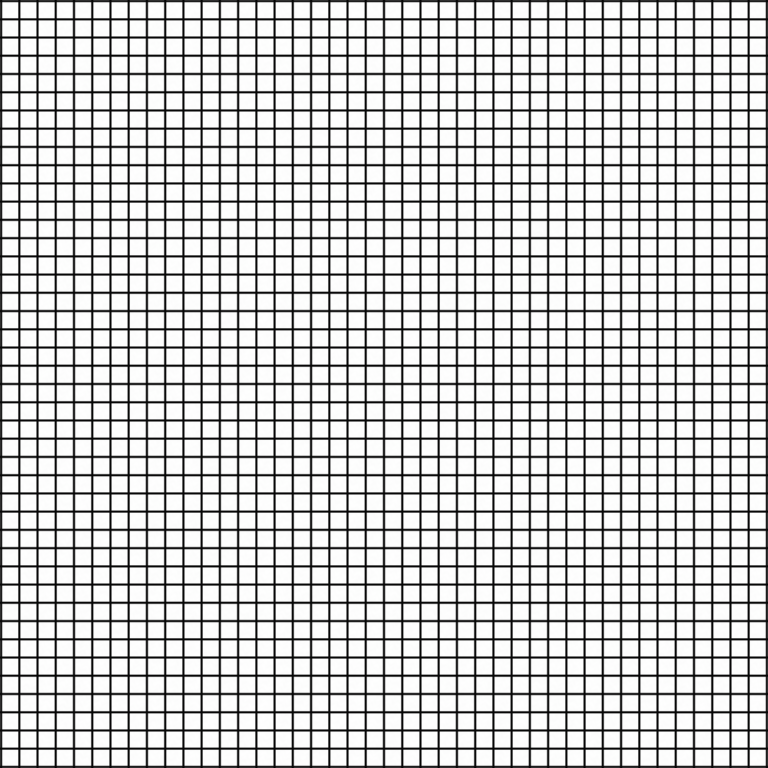
Write a three.js fragment shader that draws this pattern.

```glsl
// Square graph-paper grid: thin near-black rules on an off-white sheet.
// Rules repeat by fract across a sheet inset by half a rule, so the outermost
// rules lie just inside the border; layered sines mottle the paper faintly.

#define CELLS 42.0
#define RULE_WIDTH 0.00275
#define EDGE_SOFTNESS 0.00195
#define MOTTLE 0.006
#define PAPER_COLOUR vec3(0.992, 0.993, 0.992)
#define INK_COLOUR vec3(0.025)

varying vec2 vUv;

// Coverage of the vertical (x) and horizontal (y) rules
vec2 ruleCoverage(vec2 p) {
  float pitch = (1.0 - RULE_WIDTH) / CELLS;
  vec2 cell = (p - 0.5 * RULE_WIDTH) / pitch;
  vec2 distanceToRule = abs(fract(cell + 0.5) - 0.5) * pitch;
  return clamp((0.5 * RULE_WIDTH - distanceToRule) / EDGE_SOFTNESS + 0.5, 0.0, 1.0);
}

// Fine uneven tone, from -1 to 1
float paperMottle(vec2 p) {
  float tone = 0.0;
  float frequency = 290.0;
  vec2 q = p;
  for (int i = 0; i < 3; i++) {
    q = mat2(0.8, 0.6, -0.6, 0.8) * q + 0.37;
    tone += sin(q.x * frequency + 2.0 * sin(q.y * frequency * 0.7));
    frequency *= 1.7;
  }
  return tone / 3.0;
}

void main() {
  vec2 rules = ruleCoverage(vUv);
  float ink = 1.0 - (1.0 - rules.x) * (1.0 - rules.y);
  vec3 paper = PAPER_COLOUR + MOTTLE * paperMottle(vUv);
  gl_FragColor = vec4(mix(paper, INK_COLOUR, ink), 1.0);
}
```
